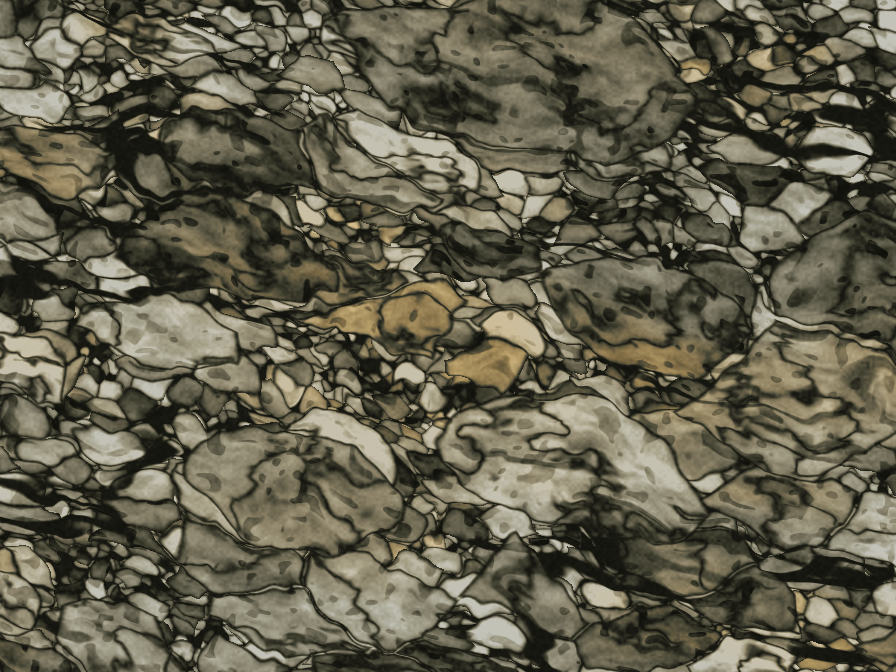
A Shadertoy shader for this texture:

```glsl
// Polished granite: pale, tan and grey clasts of many sizes sheared in a black matrix.

const float TILT = 0.25;          // downward slope of the grain, radians
const int LAYERS = 5;             // finest clasts first, largest last
const float FINEST = 78.0;        // clasts per canvas height in the first layer
const float GAP = 0.035;          // matrix between neighbours, in cells
const float RIM = 0.0045;         // dark outline around a clast
const float SOFT = 0.0022;        // edge softness
const float SHARE[5] = float[5](0.85, 0.80, 0.60, 0.46, 0.27);
const vec3 WARM = vec3(1.10, 0.96, 0.72);
const vec3 STONE[6] = vec3[6](
    vec3(0.10, 0.10, 0.075), vec3(0.24, 0.24, 0.18), vec3(0.39, 0.38, 0.31),
    vec3(0.53, 0.51, 0.43), vec3(0.64, 0.63, 0.55), vec3(0.76, 0.76, 0.72));

float hash(vec2 p) {
    return fract(sin(dot(p, vec2(127.1, 311.7))) * 43758.5453);
}

vec2 hash2(vec2 p) {
    return vec2(hash(p), hash(p + 17.3));
}

float noise(vec2 p) {
    vec2 i = floor(p), f = fract(p);
    f = f * f * (3.0 - 2.0 * f);
    return mix(mix(hash(i), hash(i + vec2(1, 0)), f.x),
               mix(hash(i + vec2(0, 1)), hash(i + vec2(1, 1)), f.x), f.y);
}

float fbm(vec2 p) {
    float sum = 0.0, amp = 0.533;
    for (int i = 0; i < 4; i++) {
        sum += amp * noise(p);
        p = p * 2.03 + 19.7;
        amp *= 0.5;
    }
    return sum;
}

// Rounded Voronoi clasts: x = depth inside (canvas units), yz = random per clast
vec3 clasts(vec2 p, float freq, float stretch, float share, float fineZone, float seed) {
    vec2 scale = freq * vec2(1.0 / stretch, 1.0);
    vec2 q = p * scale, cell = floor(q), nearest = vec2(0), id = cell;
    float dist = 9.0, border = 9.0;
    for (int y = -1; y <= 1; y++)
    for (int x = -1; x <= 1; x++) {
        vec2 c = cell + vec2(x, y), v = c + hash2(c + seed) - q;
        if (length(v) < dist) { dist = length(v); nearest = v; id = c; }
    }
    for (int y = -2; y <= 2; y++)
    for (int x = -2; x <= 2; x++) {
        vec2 c = cell + vec2(x, y), v = c + hash2(c + seed) - q, w = v - nearest;
        if (dot(w, w) > 1e-4) border = min(border, dot(0.5 * (v + nearest), normalize(w)));
    }
    // Presence varies by region; big clasts thin out in the fine zone
    vec2 centre = (q + nearest) / scale;
    share *= mix(0.65, 1.35, noise(centre * 4.0 + seed));
    share *= 1.0 - fineZone * smoothstep(0.88, 1.15, centre.y);
    float radius = mix(0.38, 0.78, hash(id + seed + 5.1));
    float depth = min(border - GAP, radius - dist);
    if (hash(id + seed + 9.4) > share) depth = -1.0;
    return vec3(depth / freq, hash2(id + seed + 31.0));
}

// Maps an evenly spread tone to the stone colours
vec3 stoneColour(float tone) {
    float t = clamp(tone * 6.0 - 0.5, 0.0, 4.999);
    int i = int(t);
    return mix(STONE[i], STONE[i + 1], fract(t)) * mix(0.65, 1.0, smoothstep(-0.05, 0.1, tone));
}

void mainImage(out vec4 fragColor, in vec2 fragCoord) {
    vec2 uv = fragCoord / iResolution.y;
    float soft = max(SOFT, 0.7 / iResolution.y);

    // Sheared, warped coordinates: x along the bands, y across
    float c = cos(TILT), s = sin(TILT);
    vec2 p = vec2(c * uv.x - s * uv.y, s * uv.x + c * uv.y);
    p.y += 0.10 * (fbm(p * vec2(2.0, 3.0)) - 0.5);
    p += 0.030 * (vec2(noise(p * 13.0), noise(p * 13.0 + 40.0)) - 0.5);
    p += 0.011 * (vec2(noise(p * 48.0), noise(p * 48.0 + 70.0)) - 0.5);

    // Shared mineral texture and black seams
    float mottle = fbm(p * vec2(24.0, 38.0)) - 0.5;
    float streak = noise(p * vec2(28.0, 110.0)) - 0.5;
    float spots = smoothstep(0.68, 0.80, noise(p * vec2(55.0, 80.0) + 8.0));
    float speck = noise(uv * 230.0) - 0.5;
    float seam = 1.0 - smoothstep(0.012, 0.035, abs(fbm(p * vec2(2.2, 8.0) + 3.0) - 0.5));
    seam *= smoothstep(0.30, 0.55, noise(p * vec2(4.0, 9.0) + 60.0));

    float tone = 0.05 + 0.10 * mottle;
    float warm = 0.0;
    float freq = FINEST;
    for (int i = 0; i < LAYERS; i++) {
        float k = float(i), size = k / float(LAYERS - 1);
        if (i == 3) tone = mix(tone, 0.03, seam);
        vec3 g = clasts(p, freq, mix(1.5, 2.1, size), SHARE[i], 0.85 * step(1.5, k), 23.7 * k);
        // Cracks split the larger clasts
        float crack = abs(fbm(p * vec2(9.0, 16.0) + 11.0 * k) - 0.5) * 0.06 - 0.0015;
        float depth = i > 2 ? min(g.x, crack) : g.x;
        float body = mix(0.20, 0.42, size) + mix(0.80, 0.52, size) * g.y;
        body += 0.55 * mottle + 0.16 * streak - 0.24 * spots;
        body -= 0.12 * (1.0 - smoothstep(0.0, 0.006, depth));
        float mask = smoothstep(-soft, soft, depth);
        tone = mix(tone, 0.04, 0.9 * smoothstep(-RIM, -0.2 * RIM, depth));
        tone = mix(tone, body, mask);
        warm = mix(warm, smoothstep(0.55, 0.95, g.z), mask);
        freq *= 0.5;
    }
    tone = mix(tone, 0.04, 0.55 * seam) + 0.10 * speck;

    // Iron staining follows broad bands
    float stain = smoothstep(0.35, 0.75, fbm(p * vec2(2.5, 6.0) + 90.0));
    vec3 colour = stoneColour(tone);
    colour *= mix(vec3(1), WARM, stain * (0.25 + 0.75 * warm) * smoothstep(0.2, 0.5, tone));
    fragColor = vec4(colour, 1.0);
}
```
